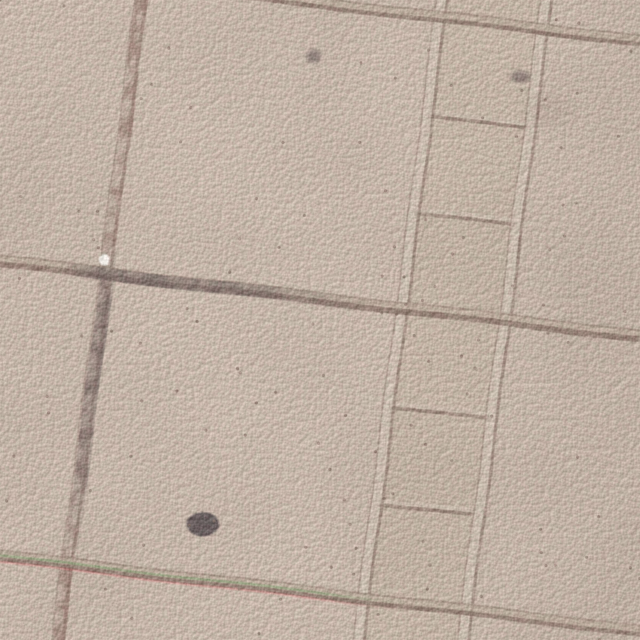
Give the GLSL for this texture, as a WebGL 1 fragment shader.

```glsl
precision highp float;
// Worn concrete paving: slanted slabs with a ladder strip of small tiles, grooves, stains and grain.
uniform vec2 u_resolution;

vec2 hash2(vec2 p) {
  return fract(sin(vec2(dot(p, vec2(127.1, 311.7)), dot(p, vec2(269.5, 183.3)))) * 43758.55);
}

// Cellular noise: distance to the nearest point, and the random value of its cell
vec2 cells(vec2 p) {
  vec2 base = floor(p), nearest = vec2(9.0, 0.0);
  for (int j = -1; j <= 1; j++) {
    for (int i = -1; i <= 1; i++) {
      vec2 cell = base + vec2(float(i), float(j));
      vec2 jitter = hash2(cell);
      float dist = length(cell + jitter - p);
      if (dist < nearest.x) nearest = vec2(dist, fract(jitter.x * 17.3 + jitter.y * 31.7));
    }
  }
  return nearest;
}

// Slope of cellular bumps, lit from one side
float emboss(vec2 p) {
  return cells(p).x - cells(p + vec2(0.35, 0.45)).x;
}

// Broad mottling from layered sines, about -1 to 1
float mottle(vec2 p) {
  float sum = 0.0, amp = 0.5;
  for (int i = 0; i < 4; i++) {
    sum += amp * sin(p.x + 1.7 * sin(p.y * 0.8)) * cos(p.y + 1.3 * sin(p.x * 0.7));
    p = mat2(1.5, 1.1, -1.1, 1.5) * p + 2.3;
    amp *= 0.6;
  }
  return sum;
}

// Soft-edged stripe around zero
float stripe(float d, float halfWidth) {
  return 1.0 - smoothstep(halfWidth - 0.0018, halfWidth + 0.0018, abs(d));
}

// Soft round stain
float spot(vec2 p, vec2 center, vec2 radius, float softness) {
  return 1.0 - smoothstep(1.0 - softness, 1.0 + softness, length((p - center) / radius));
}

void main() {
  vec2 p = gl_FragCoord.xy / u_resolution;
  p.y = 1.0 - p.y; // y runs downward from here on
  vec3 light = vec3(0.80, 0.75, 0.70);
  vec3 shade = vec3(0.54, 0.46, 0.42);
  vec3 soot = vec3(0.45, 0.40, 0.39);

  // Slanted slab axes with slightly uneven joints
  float across = p.x + 0.131 * p.y + 0.0012 * sin(p.y * 23.0);
  float down = p.y - 0.117 * p.x + 0.0012 * sin(p.x * 19.0);
  float row = floor((down + 0.052) / 0.461 + 0.5);
  float joint = down + 0.052 - row * 0.461;
  float inStrip = step(0.692, across) * step(across, 0.855);
  float wear = smoothstep(0.15, 0.75, cells(p * vec2(38.0, 30.0)).x + 0.25 * mottle(p * 30.0));

  // Slab surface
  vec3 color = vec3(0.768, 0.708, 0.658) + 0.018 * mottle(p * 9.0);
  color -= inStrip * vec3(0.014, 0.013, 0.020);
  color -= 0.025 * smoothstep(0.75, 1.1, across) * (1.0 - inStrip);

  // Ladder rungs: thirds of each strip row
  float rung = mod(down + 0.052 + 0.0768, 0.1537) - 0.0768;
  color = mix(color, light, 0.5 * inStrip * stripe(rung + 0.004, 0.0035));
  color = mix(color, shade, inStrip * (0.5 + 0.3 * wear) * stripe(rung - 0.002, 0.0028));

  // Vertical joints: pale ridge with a dark right edge; the first is rusty and dirty
  for (int i = 0; i < 3; i++) {
    float d = across - (i == 0 ? 0.221 : 0.529 + 0.163 * float(i));
    color = mix(color, light, 0.65 * stripe(d + 0.002, 0.0075));
    color = mix(color, shade, 0.45 * stripe(d + 0.010, 0.0013));
    color = mix(color, shade, (0.50 + 0.2 * wear) * stripe(d - 0.0075, 0.0024));
    if (i == 0) {
      float dirt = smoothstep(0.36, 0.48, p.y) * (1.0 - smoothstep(0.65, 0.9, p.y));
      color = mix(color, vec3(0.60, 0.50, 0.46), (0.25 + 0.5 * wear) * stripe(d - 0.001, 0.010));
      color = mix(color, soot, dirt * (0.35 + 0.3 * wear) * stripe(d - 0.003, 0.011));
    }
  }

  // Cross joints: pale upper lip over a dark groove, sootiest on the middle row
  float middle = 1.0 - min(abs(row - 1.0), 1.0);
  float lower = step(1.5, row);
  color = mix(color, vec3(0.72, 0.66, 0.60), 0.75 * stripe(joint + 0.003, 0.008));
  color = mix(color, shade, 0.4 * stripe(joint + 0.010, 0.0016));
  color = mix(color, shade, (0.65 + 0.25 * wear) * stripe(joint - 0.004, 0.0035 + 0.0012 * middle));
  float sootRun = middle * smoothstep(0.08, 0.17, p.x) * (1.0 - smoothstep(0.28, 0.62, p.x));
  color = mix(color, soot, sootRun * (0.4 + 0.3 * wear) * stripe(joint, 0.010));

  // Green and red fringes on the lower joint
  float fringe = lower * (1.0 - smoothstep(0.45, 0.65, p.x));
  color += fringe * stripe(joint + 0.002, 0.002) * vec3(-0.13, -0.04, -0.10);
  color += fringe * stripe(joint - 0.008, 0.002) * vec3(0.04, -0.06, -0.04);

  // Stains, dark disc and a white chip
  color = mix(color, soot, 0.65 * spot(p, vec2(0.490, 0.088), vec2(0.011, 0.010), 0.6));
  color = mix(color, soot, 0.65 * spot(p, vec2(0.813, 0.120), vec2(0.014, 0.009), 0.6));
  color = mix(color, shade, 0.15 * spot(p, vec2(0.86, 0.175), vec2(0.035, 0.025), 0.8));
  vec2 ragged = p + 0.001 * mottle(p * 120.0);
  color = mix(color, vec3(0.41, 0.37, 0.37), spot(ragged, vec2(0.317, 0.819), vec2(0.025, 0.019), 0.13));
  color = mix(color, vec3(0.93, 0.91, 0.89), spot(ragged, vec2(0.163, 0.406), vec2(0.008, 0.009), 0.3));

  // Sparse pits and embossed grain with a faint colour shift
  vec2 pit = cells(p * 45.0);
  color = mix(color, shade, 0.65 * step(pit.y, 0.07) * (1.0 - smoothstep(0.06, 0.16, pit.x)));
  float coarse = emboss(p * 115.0), fine = emboss(p * 210.0 + 7.0);
  color += 0.085 * coarse + 0.10 * fine * vec3(1.0, 0.95, 0.97);
  color += 0.02 * (cells(p * 150.0).y - 0.5) * vec3(1.0, -0.5, 0.2);

  gl_FragColor = vec4(clamp(color, 0.0, 1.0), 1.0);
}
```
